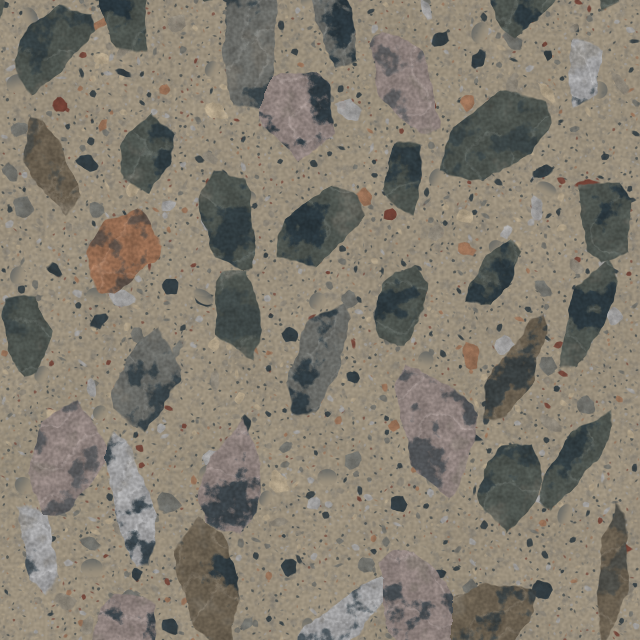
Give the GLSL for this texture, as a WebGL 1 fragment shader.

```glsl
precision highp float;
uniform vec2 u_resolution;

const vec3 MORTAR = vec3(0.605, 0.562, 0.488);
const vec3 MORTAR_GREY = vec3(0.53, 0.505, 0.46);
const vec3 BLUE_BLACK = vec3(0.15, 0.20, 0.23);
const vec3 GREEN_GREY = vec3(0.30, 0.325, 0.305);
const vec3 MID_GREY = vec3(0.41, 0.415, 0.40);
const vec3 BROWN = vec3(0.41, 0.37, 0.31);
const vec3 PALE = vec3(0.62, 0.62, 0.625);
const vec3 MAUVE = vec3(0.55, 0.50, 0.485);
const vec3 RUST = vec3(0.58, 0.42, 0.32);
const vec3 CREAM = vec3(0.69, 0.63, 0.53);
const vec3 BRICK = vec3(0.42, 0.22, 0.18);
const vec2 STONE_LEAN = vec2(-0.35, 0.95);
const vec2 ANY_LEAN = vec2(-1.2, 1.9);
const float EDGE_SOFTNESS = 0.0011;
const float TAU = 6.28319;

struct Grain { float dist; vec2 id; vec2 local; };

float hash(vec2 p) {
  vec3 q = fract(p.xyx * vec3(0.1031, 0.1030, 0.0973));
  q += dot(q, q.yzx + 33.33);
  return fract((q.x + q.y) * q.z);
}

float cornerSlope(vec2 cell, vec2 offset) {
  float a = TAU * hash(cell);
  return dot(vec2(cos(a), sin(a)), offset);
}

float gradientNoise(vec2 p) {
  vec2 i = floor(p), f = fract(p);
  vec2 u = f * f * f * (f * (f * 6.0 - 15.0) + 10.0);
  vec2 e = vec2(1.0, 0.0);
  return mix(mix(cornerSlope(i, f), cornerSlope(i + e, f - e), u.x),
             mix(cornerSlope(i + e.yx, f - e.yx), cornerSlope(i + 1.0, f - 1.0), u.x), u.y);
}

float fbm(vec2 p) {
  float sum = 0.0, amp = 1.0;
  for (int i = 0; i < 4; i++) {
    sum += amp * gradientNoise(p);
    p = p * 2.1 + 17.3;
    amp *= 0.55;
  }
  return sum;
}

// Angular outline: intersection of randomly turned half planes
float chippedShape(vec2 q, vec2 id) {
  float d = -1.0;
  for (int i = 0; i < 7; i++) {
    vec2 key = id + vec2(float(i) * 7.0, 53.0);
    float a = (float(i) + 0.75 * hash(key)) * TAU / 7.0;
    d = max(d, dot(q, vec2(cos(a), sin(a))) - mix(0.62, 1.0, hash(key + 91.0)));
  }
  return d;
}

// Nearest grain of a staggered, jittered grid
Grain scatter(vec2 p, vec2 count, vec2 smallest, vec2 largest, vec2 lean,
              float presence, float roundness, float salt) {
  Grain best = Grain(1.0, vec2(0.0), vec2(0.0));
  vec2 g = p * count;
  for (int y = -1; y <= 1; y++) {
    for (int x = -1; x <= 1; x++) {
      float column = floor(g.x) + float(x);
      float stagger = 0.5 * mod(column, 2.0);
      vec2 cell = vec2(column, floor(g.y + stagger) + float(y));
      vec2 id = cell + salt;
      if (hash(id) > presence) continue;
      vec2 jitter = vec2(hash(id + 11.0), hash(id + 23.0)) - 0.5;
      vec2 offset = p - (cell + 0.5 + 0.5 * jitter - vec2(0.0, stagger)) / count;
      float turn = hash(id + 37.0);
      float a = mix(lean.x, lean.y, turn * turn);
      vec2 axis = vec2(sin(a), cos(a));
      vec2 halfSize = mix(smallest, largest, vec2(hash(id + 41.0), hash(id + 59.0)));
      vec2 q = vec2(dot(offset, vec2(axis.y, -axis.x)), dot(offset, axis)) / halfSize;
      float d = mix(chippedShape(q, id), length(q) - 0.85, roundness);
      d *= min(halfSize.x, halfSize.y);
      if (d < best.dist) best = Grain(d, id, q);
    }
  }
  return best;
}

float coverage(float d) {
  float w = max(EDGE_SOFTNESS, 0.6 / min(u_resolution.x, u_resolution.y));
  return 1.0 - smoothstep(-w, w, d);
}

vec3 stoneColour(float k) {
  if (k < 0.40) return GREEN_GREY;
  if (k < 0.54) return MID_GREY;
  if (k < 0.68) return BROWN;
  if (k < 0.80) return PALE;
  return k < 0.90 ? MAUVE : RUST;
}

vec3 pebbleColour(float k) {
  if (k < 0.20) return BLUE_BLACK;
  if (k < 0.40) return MID_GREY;
  if (k < 0.62) return MORTAR_GREY;
  if (k < 0.78) return PALE;
  if (k < 0.88) return CREAM;
  return k < 0.95 ? RUST : BRICK;
}

// Cloudy mineral patches, faint veins and crystalline speckle
vec3 paintStone(vec2 p, vec2 id) {
  vec2 shift = 30.0 * vec2(hash(id + 71.0), hash(id + 83.0));
  float cloud = fbm(p * 11.0 + shift);
  float detail = fbm(p * 48.0 + shift);
  vec3 c = stoneColour(hash(id + 67.0));
  float dark = smoothstep(0.08, 0.32, cloud + 0.25 * detail);
  c = mix(c, BLUE_BLACK, dark * mix(0.35, 0.95, hash(id + 97.0)));
  c = mix(c, MORTAR_GREY, 0.4 * smoothstep(0.2, 0.6, -cloud - 0.2 * detail));
  float vein = 1.0 - smoothstep(0.0, 0.05, abs(gradientNoise(p * 13.0 + shift.yx) + 0.1 * detail));
  c += 0.055 * vein * (1.0 - dark);
  return c * (1.0 + 0.17 * detail + 0.16 * gradientNoise(p * 190.0));
}

void main() {
  vec2 p = gl_FragCoord.xy / min(u_resolution.x, u_resolution.y);
  float grit = gradientNoise(p * 170.0);
  vec2 rough = vec2(gradientNoise(p * 24.0), gradientNoise(p * 24.0 + 40.0));
  vec2 chips = vec2(gradientNoise(p * 85.0), gradientNoise(p * 85.0 + 60.0));

  // Sandy mortar
  vec3 c = mix(MORTAR, MORTAR_GREY, smoothstep(-0.1, 0.9, fbm(p * 55.0)));
  c *= 1.0 + 0.12 * grit + 0.05 * gradientNoise(p * 9.0);

  // Sand, grit and pebbles
  Grain sand = scatter(p, vec2(115.0), vec2(0.001), vec2(0.003), ANY_LEAN, 0.55, 0.4, 300.0);
  c = mix(c, pebbleColour(hash(sand.id + 67.0)), 0.62 * coverage(sand.dist));
  Grain gritty = scatter(p + 0.001 * chips, vec2(44.0), vec2(0.0025), vec2(0.0065, 0.009),
                         ANY_LEAN, 0.48, 0.3, 500.0);
  c = mix(c, pebbleColour(hash(gritty.id + 67.0)) * (1.0 + 0.15 * grit), 0.82 * coverage(gritty.dist));
  Grain pebble = scatter(p + 0.003 * chips, vec2(17.0), vec2(0.007), vec2(0.017, 0.024),
                         ANY_LEAN, 0.42, 0.2, 700.0);
  vec3 pebbleTone = pebbleColour(hash(pebble.id + 67.0)) * (1.0 + 0.22 * fbm(p * 60.0));
  c = mix(c, pebbleTone, 0.9 * coverage(pebble.dist));

  // Air voids, shaded under the upper rim
  Grain pit = scatter(p, vec2(11.0), vec2(0.011), vec2(0.022, 0.018), ANY_LEAN, 0.26, 1.0, 900.0);
  vec3 pitTone = mix(MORTAR, MID_GREY, smoothstep(-0.7, 0.9, pit.local.y));
  c = mix(c, pitTone, 0.9 * coverage(pit.dist));

  // Large upright stones
  Grain stone = scatter(p + 0.008 * rough + 0.003 * chips, vec2(7.0, 5.0), vec2(0.03, 0.062),
                        vec2(0.066, 0.118), STONE_LEAN, 0.93, 0.12, 100.0);
  c = mix(c, paintStone(p, stone.id), coverage(stone.dist));

  gl_FragColor = vec4(clamp(c, 0.0, 1.0), 1.0);
}
```
